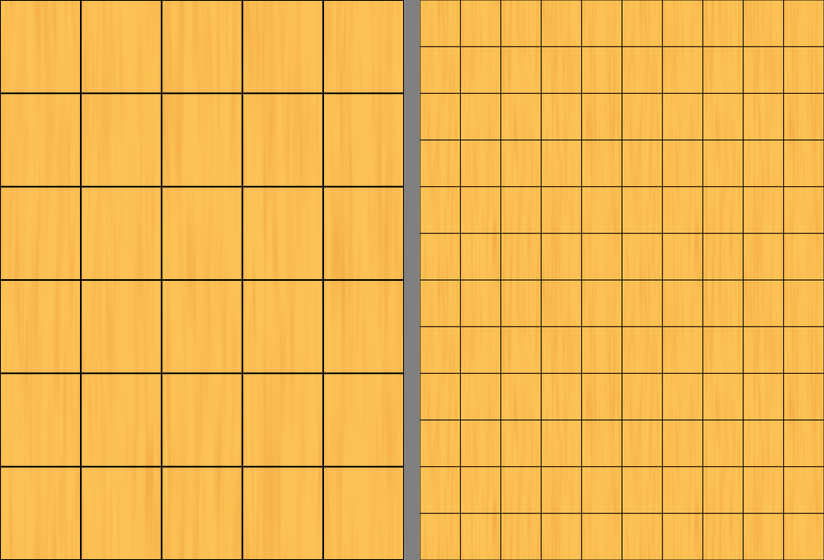
Left: one tile. Right: repeated 2 by 2.
Write a WebGL 1 fragment shader that draws this pattern.

```glsl
precision highp float;
// Board of 5 by 6 golden wooden cells, thin black rules and fine upright grain.

uniform vec2 u_resolution;

#define CELLS vec2(5.0, 6.0)
#define RULE_WIDTH 0.0030            // share of the canvas height
#define WOOD_LIGHT vec3(0.992, 0.762, 0.332)
#define WOOD_DARK vec3(0.953, 0.678, 0.270)
#define RULE_COLOR vec3(0.0)
#define GRAIN_SWAY 0.004             // sideways drift of the fibres
#define GRAIN_LOW -0.25              // grain value with no shading
#define GRAIN_HIGH 0.65              // grain value with full shading

// Unit gradient for a lattice point, repeating after each period.
vec2 latticeGradient(vec2 cell, vec2 period) {
  vec3 h = fract(mod(cell, period).xyx * vec3(0.1031, 0.1030, 0.0973) + period.x * 0.0137);
  h += dot(h, h.yzx + 33.33);
  float angle = 6.28319 * fract((h.x + h.y) * h.z);
  return vec2(cos(angle), sin(angle));
}

// Gradient noise that wraps, roughly -0.7 to 0.7.
float wrapNoise(vec2 p, vec2 period) {
  vec2 i = floor(p);
  vec2 f = p - i;
  vec2 w = f * f * f * (f * (f * 6.0 - 15.0) + 10.0);
  vec2 e = vec2(1.0, 0.0);
  float a = dot(latticeGradient(i, period), f);
  float b = dot(latticeGradient(i + e.xy, period), f - e.xy);
  float c = dot(latticeGradient(i + e.yx, period), f - e.yx);
  float d = dot(latticeGradient(i + e.xx, period), f - e.xx);
  return mix(mix(a, b, w.x), mix(c, d, w.x), w.y);
}

// One layer of long fibres; the shift keeps layers out of step.
float fibres(vec2 uv, vec2 count, vec2 shift) {
  return wrapNoise(uv * count + shift, count);
}

// Broad bands, streaks and hairlines; hairlines come and go along the board.
float woodGrain(vec2 uv) {
  uv.x += GRAIN_SWAY * fibres(uv, vec2(4.0, 3.0), vec2(0.3, 0.6));
  float bands = fibres(uv, vec2(17.0, 2.0), vec2(0.2, 0.35));
  float streaks = fibres(uv, vec2(53.0, 3.0), vec2(0.6, 0.15));
  float hairs = fibres(uv, vec2(113.0, 5.0), vec2(0.4, 0.7));
  float presence = 0.6 + fibres(uv, vec2(23.0, 6.0), vec2(0.1, 0.5));
  return 0.35 * bands + 0.45 * streaks + 0.6 * presence * hairs;
}

// Coverage of the rules centred on the cell borders.
float ruleCoverage(vec2 uv) {
  vec2 toBorder = abs(fract(uv * CELLS + 0.5) - 0.5) / CELLS;
  toBorder.x *= u_resolution.x / u_resolution.y;
  vec2 cover = clamp((0.5 * RULE_WIDTH - toBorder) * u_resolution.y + 0.5, 0.0, 1.0);
  return max(cover.x, cover.y);
}

void main() {
  vec2 uv = gl_FragCoord.xy / u_resolution;
  float shade = smoothstep(GRAIN_LOW, GRAIN_HIGH, woodGrain(uv));
  vec3 color = mix(WOOD_LIGHT, WOOD_DARK, shade);
  color = mix(color, RULE_COLOR, ruleCoverage(uv));
  gl_FragColor = vec4(color, 1.0);
}
```
